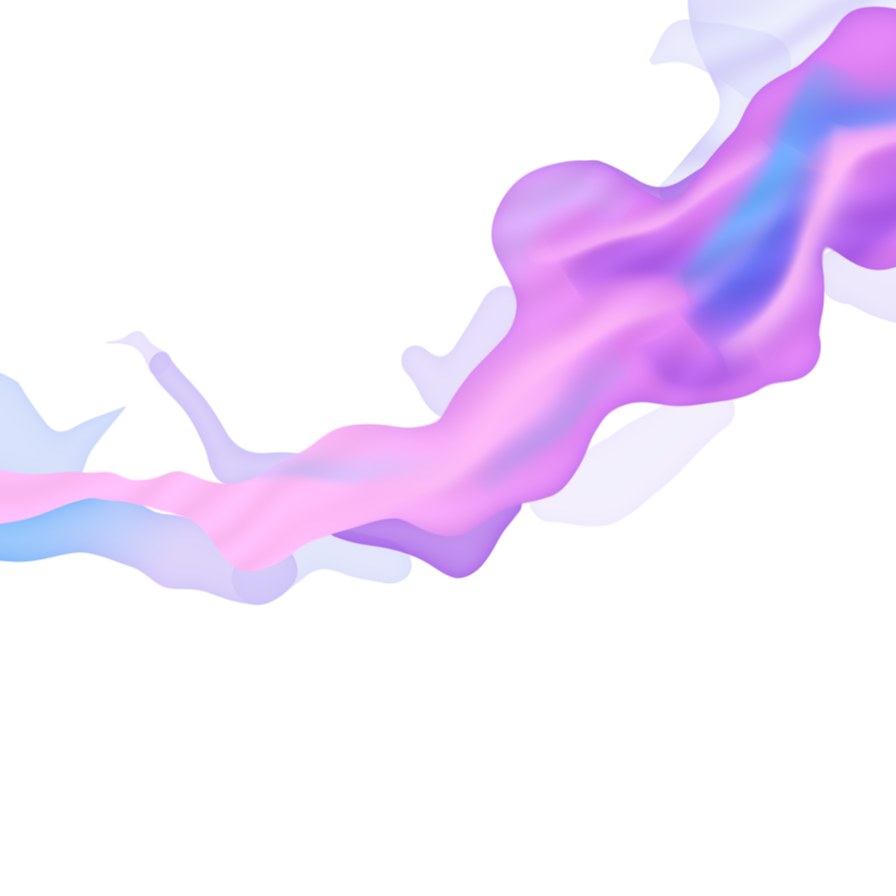
This background is drawn by a three.js fragment shader. Its source:

```glsl
// Silky pink and violet ribbon flowing from lower left to upper right on white.
// Tapered capsule chains shape the veils and the body; soft Bezier strokes
// with one crisp and one diffuse side paint the folds, layered sines add sheen.
varying vec2 vUv;

const vec3 ORCHID = vec3(.88, .51, .95);
const vec3 VIOLET = vec3(.63, .33, .9);
const vec3 LILAC = vec3(.8, .74, .97);
const vec3 SKY = vec3(.4, .67, .98);
const vec3 ROYAL = vec3(.35, .35, .93);
const vec3 ROSE = vec3(1., .74, .97);
const vec3 MIST = vec3(.84, .86, .98);

float smin(float a, float b) {
  float k = .022;
  float h = max(k - abs(a - b), 0.) / k;
  return min(a, b) - h * h * k * .25;
}

// Tapered capsule: xy is the centre, z the radius at each end
float capsule(vec2 p, vec3 a, vec3 b) {
  vec2 ab = b.xy - a.xy;
  float t = clamp(dot(p - a.xy, ab) / dot(ab, ab), 0., 1.);
  return length(p - a.xy - ab * t) - mix(a.z, b.z, t);
}

float chain(vec2 p, vec3 a, vec3 b, vec3 c) {
  return smin(capsule(p, a, b), capsule(p, b, c));
}

// Translucent layer with a denser rim
void veil(inout vec3 col, float d, vec3 tint, float alpha) {
  float rim = .75 + .25 * exp(min(d, 0.) * 90.);
  col = mix(col, tint, alpha * rim * smoothstep(.0015, -.0015, d));
}

// Soft stroke along a quadratic curve, crisper on its right side
void fold(inout vec3 col, vec2 p, vec2 a, vec2 b, vec2 c, float width, vec3 tint, float alpha) {
  float t = clamp(dot(p - a, c - a) / dot(c - a, c - a), 0., 1.);
  vec2 q, v;
  for (int i = 0; i < 5; i++) {
    q = mix(mix(a, b, t), mix(b, c, t), t);
    v = 2. * mix(b - a, c - b, t);
    t = clamp(t + dot(p - q, v) / dot(v, v), 0., 1.);
  }
  vec2 r = p - q;
  float side = v.x * r.y - v.y * r.x;
  float w = width * mix(.45, 1., smoothstep(-.3, .3, side / (length(v) * width)));
  col = mix(col, tint, alpha * sqrt(4. * t * (1. - t)) * exp(-dot(r, r) / (w * w)));
}

float bodyDistance(vec2 p) {
  vec3 neck = vec3(.2, .448, .018), middle = vec3(.4, .473, .05);
  vec3 bend = vec3(.5, .465, .052), rise = vec3(.575, .525, .07);
  vec3 waist = vec3(.66, .62, .072), heart = vec3(.785, .655, .1);
  vec3 flank = vec3(.862, .665, .05), crest = vec3(.887, .863, .046);
  vec3 top = vec3(.98, .945, .045);
  float d = chain(p, vec3(-.01, .445, .032), vec3(.12, .458, .01), neck);
  d = smin(d, chain(p, neck, vec3(.285, .415, .045), middle));
  d = smin(d, chain(p, middle, bend, rise));
  d = smin(d, chain(p, rise, waist, heart));
  d = smin(d, chain(p, waist, vec3(.637, .737, .08), heart));
  d = smin(d, chain(p, heart, crest, top));
  d = smin(d, chain(p, top, vec3(.985, .79, .083), crest));
  d = smin(d, chain(p, crest, flank, vec3(.885, .61, .034)));
  return smin(d, capsule(p, bend, vec3(.602, .49, .042)));
}

void main() {
  vec2 p = vUv + .003 * vec2(sin(vUv.y * 47. + 2. * sin(vUv.x * 19.)), sin(vUv.x * 53.));
  vec3 col = vec3(1.);

  // Pale smoke behind the ribbon
  float smoke = .5 + .5 * sin(p.x * 31. + 3. * sin(p.y * 23.) + 2. * sin(p.x * 17. - p.y * 29.));
  vec3 haze = mix(MIST, LILAC, .5 * smoke);
  float plume = smin(chain(p, vec3(.85, 1., .08), vec3(.865, .86, .055), vec3(.75, .79, .012)), capsule(p, vec3(.85, 1., .08), vec3(1., .98, .1)));
  veil(col, plume, haze, .65 + .35 * smoke);
  veil(col, chain(p, vec3(.84, .93, .04), vec3(.76, .957, .017), vec3(.733, .935, .005)), haze, .6);
  veil(col, chain(p, vec3(.463, .595, .018), vec3(.505, .565, .025), vec3(.56, .65, .028)), LILAC, .6);
  veil(col, chain(p, vec3(.61, .44, .02), vec3(.67, .455, .04), vec3(.79, .545, .032)), LILAC, .3);
  veil(col, capsule(p, vec3(.94, .69, .03), vec3(1., .7, .065)), LILAC, .45);
  veil(col, chain(p, vec3(-.01, .525, .06), vec3(.06, .48, .025), vec3(.142, .548, .001)), mix(MIST, SKY, .15), .9);
  veil(col, chain(p, vec3(.118, .618, .001), vec3(.15, .625, .003), vec3(.18, .595, .013)), LILAC, .45);
  veil(col, chain(p, vec3(.18, .595, .012), vec3(.26, .482, .016), vec3(.34, .478, .012)), LILAC, .9);

  // Blue underside and violet back folds
  vec3 tail = vec3(.295, .36, .034);
  veil(col, chain(p, tail, vec3(.35, .4, .025), vec3(.435, .37, .024)), MIST, .85);
  float under = smin(chain(p, vec3(-.02, .395, .022), vec3(.13, .415, .032), vec3(.2, .38, .034)), capsule(p, vec3(.2, .38, .034), tail));
  veil(col, under, mix(SKY, LILAC, smoothstep(.05, .28, p.x + .45 - p.y)), .85);
  veil(col, chain(p, vec3(.38, .415, .012), vec3(.512, .393, .03), vec3(.56, .44, .022)), VIOLET, .85);
  veil(col, chain(p, vec3(.66, .785, .035), vec3(.74, .755, .03), vec3(.84, .81, .025)), VIOLET, .8);

  // Broad colour of the silk
  float d = bodyDistance(p);
  vec3 silk = mix(ROSE, ORCHID, smoothstep(.3, .75, p.x));
  fold(silk, p, vec2(.25, .475), vec2(.37, .47), vec2(.52, .47), .02, LILAC, .8);
  fold(silk, p, vec2(.54, .45), vec2(.62, .53), vec2(.7, .59), .03, mix(LILAC, VIOLET, .3), .8);
  fold(silk, p, vec2(.56, .68), vec2(.6, .84), vec2(.7, .76), .05, LILAC, .65);
  fold(silk, p, vec2(.64, .68), vec2(.73, .73), vec2(.84, .68), .04, VIOLET, .8);
  fold(silk, p, vec2(.72, .62), vec2(.76, .54), vec2(.85, .6), .035, VIOLET, .65);
  fold(silk, p, vec2(.92, .69), vec2(.97, .74), vec2(1.05, .81), .05, VIOLET, .85);
  fold(silk, p, vec2(.9, .81), vec2(.86, .69), vec2(.77, .635), .045, ROYAL, .9);
  fold(silk, p, vec2(.92, .93), vec2(.87, .79), vec2(.76, .68), .04, SKY, .95);
  fold(silk, p, vec2(.89, .83), vec2(.94, .89), vec2(1.08, .86), .03, mix(SKY, ROYAL, .5), .9);

  // Sheen and bright ridges
  silk += .02 * sin(90. * (p.y - .6 * p.x) + 3. * sin(p.x * 13.) + 2. * sin(p.y * 17.));
  fold(silk, p, vec2(.94, .86), vec2(.91, .67), vec2(.8, .605), .022, ROSE, .9);
  fold(silk, p, vec2(.91, .72), vec2(.92, .87), vec2(1.05, .845), .02, ROSE, .85);
  fold(silk, p, vec2(.59, .71), vec2(.76, .74), vec2(.86, .84), .014, ROSE, .8);
  fold(silk, p, vec2(.27, .39), vec2(.52, .43), vec2(.65, .62), .035, ROSE, .85);
  fold(silk, p, vec2(.52, .49), vec2(.6, .62), vec2(.77, .67), .025, ROSE, .85);
  silk = mix(silk, VIOLET, .4 * smoothstep(.3, .7, p.x) * exp(min(d, 0.) * 90.));

  col = mix(col, silk, smoothstep(.0015, -.0015, d));
  gl_FragColor = vec4(clamp(col, 0., 1.), 1.);
}
```
